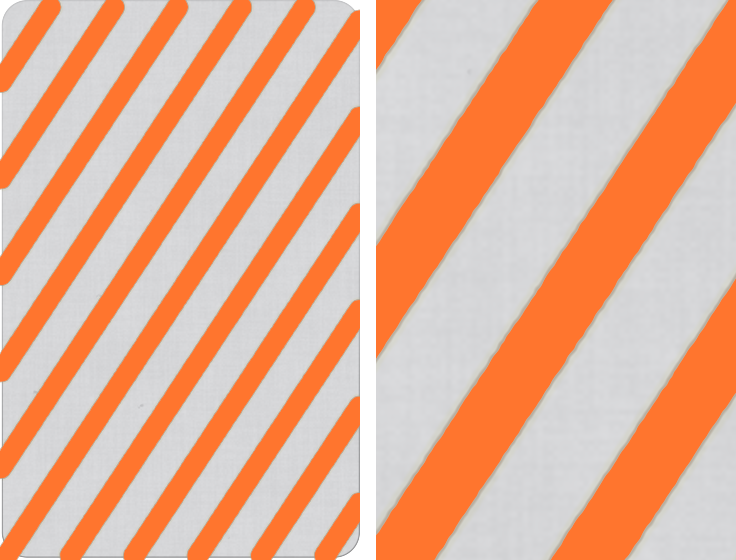
Left: the whole. Right: its middle third, enlarged.
A Shadertoy shader for this pattern:

```glsl
float hash(vec2 p) {
    vec3 q = fract(p.xyx * 0.1031);
    q += dot(q, q.yzx + 33.33);
    return fract((q.x + q.y) * q.z);
}

float valueNoise(vec2 p) {
    vec2 i = floor(p), f = fract(p);
    f = f * f * (3.0 - 2.0 * f);
    return mix(mix(hash(i), hash(i + vec2(1, 0)), f.x),
               mix(hash(i + vec2(0, 1)), hash(i + vec2(1, 1)), f.x), f.y);
}

float roundedBox(vec2 p, vec2 halfSize, float radius) {
    vec2 q = abs(p) - halfSize + radius;
    return length(max(q, 0.0)) + min(max(q.x, q.y), 0.0) - radius;
}

float capsule(vec2 p, vec2 a, vec2 b, float radius) {
    vec2 pa = p - a, ba = b - a;
    return length(pa - ba * clamp(dot(pa, ba) / dot(ba, ba), 0.0, 1.0)) - radius;
}

// Distance to the nearest slanted bar, with its round ends held inside the canvas
float stripes(vec2 p, float width) {
    float slope = 1.517, spacing = 0.1136;
    vec2 anchor = vec2(0.333, 0.6667);
    float offset = p.x - anchor.x - (p.y - anchor.y) / slope;
    anchor.x += spacing * round(offset / spacing);

    float low = max(0.008, anchor.y + (0.002 - anchor.x) * slope);
    float high = min(0.987, anchor.y + (width - 0.001 - anchor.x) * slope);
    if (high <= low) return 1.0;
    vec2 a = vec2(anchor.x + (low - anchor.y) / slope, low);
    vec2 b = vec2(anchor.x + (high - anchor.y) / slope, high);
    return capsule(p, a, b, 0.0185);
}

// Pale card stock: soft mottling, crossed fibres and fine grain
vec3 cardStock(vec2 p) {
    float tone = 0.012 * (valueNoise(p * 14.0) - 0.5);
    tone += 0.014 * (valueNoise(p * vec2(260, 18)) - 0.5);
    tone += 0.012 * (valueNoise(p * vec2(22, 280)) - 0.5);
    tone += 0.016 * (valueNoise(p * 330.0) - 0.5);

    // Sparse small scuffs
    vec2 cell = floor(p * 9.0);
    vec2 spot = 0.2 + 0.6 * vec2(hash(cell + 3.1), hash(cell + 8.7));
    float scuff = smoothstep(0.07, 0.02, length(fract(p * 9.0) - spot));
    scuff *= step(0.86, hash(cell + 5.3)) * smoothstep(0.5, 0.8, valueNoise(p * 210.0));
    return vec3(0.838, 0.84, 0.848) + tone - 0.09 * scuff;
}

void mainImage(out vec4 fragColor, in vec2 fragCoord) {
    float px = 1.0 / iResolution.y;
    vec2 p = fragCoord * px;
    float width = iResolution.x * px;

    // Card with rounded corners and a shaded rim
    vec2 center = vec2(0.5 * width + 0.0015, 0.502);
    float card = roundedBox(p - center, vec2(0.5 * width - 0.0015, 0.498), 0.046);
    vec3 color = cardStock(p);
    float rim = 1.0 - smoothstep(0.0, 0.0025, abs(card + 0.001));
    float rimShade = 0.08 + 0.22 * smoothstep(0.75, 0.0, p.y);
    color *= 1.0 - rimShade * rim;
    color = mix(color, vec3(1.0), smoothstep(-0.5 * px, 0.5 * px, card));

    // Warm fringe, thin dull outline, then flat orange bars
    float bar = stripes(p, width);
    bar += 0.0008 * (valueNoise(p * 240.0) - 0.5);
    float onCard = 1.0 - smoothstep(-px, px, card);
    float fringe = onCard * (1.0 - smoothstep(0.003, 0.006, bar));
    color = mix(color, color * vec3(0.99, 0.988, 0.945), fringe);
    float outline = 1.0 - smoothstep(0.0, 0.0018, abs(bar - 0.0006));
    color = mix(color, vec3(0.66, 0.61, 0.54), 0.65 * outline);
    float ink = 1.0 - smoothstep(-0.6 * px, 0.6 * px, bar);
    color = mix(color, vec3(1.0, 0.46, 0.18), ink);

    fragColor = vec4(color, 1.0);
}
```
